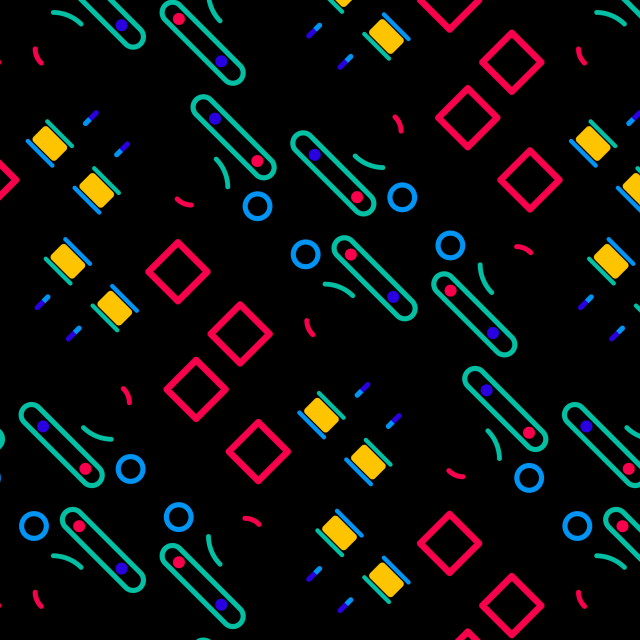
This pattern is drawn by a three.js fragment shader. Its source:

```glsl
varying vec2 vUv;

const float UNITS = 768.0;                 // design units across the canvas
const float PERIOD = 461.03;               // lattice spacing along the diagonals
const vec2 PIVOT = vec2(424.75, 497.0);    // centre of the half-turn symmetry

const vec3 BLACK = vec3(0.0);
const vec3 TEAL = vec3(0.01, 0.75, 0.64);
const vec3 PINK = vec3(0.97, 0.0, 0.30);
const vec3 YELLOW = vec3(1.0, 0.77, 0.0);
const vec3 BLUE = vec3(0.0, 0.58, 0.96);
const vec3 INDIGO = vec3(0.16, 0.0, 0.88);

// Offset from the nearest lattice copy of a centre
vec2 offsetFrom(vec2 p, vec2 center, float period) {
  return mod(p - center + 0.5 * period, period) - 0.5 * period;
}

// Distance to a segment along x, centred at the origin
float segmentX(vec2 p, float halfLength) {
  return length(vec2(max(abs(p.x) - halfLength, 0.0), p.y));
}

float box(vec2 p, vec2 halfSize) {
  vec2 d = abs(p) - halfSize;
  return length(max(d, 0.0)) + min(max(d.x, d.y), 0.0);
}

// Distance to an arc whose middle points along the given angle
float arc(vec2 p, float angle, float radius, float halfAngle) {
  vec2 axis = vec2(cos(angle), sin(angle));
  vec2 q = vec2(dot(p, axis), abs(dot(p, vec2(-axis.y, axis.x))));
  if (atan(q.y, q.x) < halfAngle) return abs(length(q) - radius);
  return length(q - radius * vec2(cos(halfAngle), sin(halfAngle)));
}

vec3 paint(vec3 base, vec3 ink, float dist, float blur) {
  return mix(base, ink, 1.0 - smoothstep(-blur, blur, dist));
}

// Outlined capsule holding two dots
vec3 paintCapsule(vec3 color, vec2 p, float blur) {
  color = paint(color, TEAL, abs(segmentX(p, 51.2) - 12.4) - 3.1, blur);
  color = paint(color, PINK, length(p + vec2(40.3, 0.0)) - 7.2, blur);
  return paint(color, INDIGO, length(p - vec2(31.6, 0.0)) - 7.2, blur);
}

// Rounded block between two bars
vec3 paintBlock(vec3 color, vec2 p, float blur) {
  color = paint(color, YELLOW, box(p, vec2(15.0, 8.0)) - 4.5, blur);
  color = paint(color, TEAL, segmentX(p - vec2(0.0, 16.6), 20.8) - 2.6, blur);
  return paint(color, BLUE, segmentX(p + vec2(0.0, 16.6), 20.8) - 2.6, blur);
}

// Short two-tone dash
vec3 paintDash(vec3 color, vec2 p, float blur) {
  vec3 ink = mix(BLUE, INDIGO, smoothstep(-blur, blur, p.y + 1.5));
  return paint(color, ink, segmentX(p.yx, 9.0) - 3.1, blur);
}

vec3 paintMotif(vec3 color, vec2 p, float period, float blur) {
  color = paintCapsule(color, offsetFrom(p, vec2(62.0, -27.0), period), blur);
  color = paintBlock(color, offsetFrom(p, vec2(133.1, -188.2), period), blur);
  color = paintDash(color, offsetFrom(p, vec2(146.4, -131.9), period), blur);

  float ring = abs(length(offsetFrom(p, vec2(-16.8, -65.2), period)) - 14.8) - 3.1;
  color = paint(color, BLUE, ring, blur);

  float diamond = abs(box(offsetFrom(p, vec2(-110.4, -188.3), period), vec2(24.9))) - 4.0;
  color = paint(color, PINK, diamond, blur);

  float longArc = arc(offsetFrom(p, vec2(58.7, -108.9), period), 1.96, 48.6, 0.38) - 2.9;
  color = paint(color, TEAL, longArc, blur);

  float shortArc = arc(offsetFrom(p, vec2(57.0, -103.7), period), -1.95, 23.5, 0.4) - 3.0;
  return paint(color, PINK, shortArc, blur);
}

void main() {
  float blur = 0.7 * UNITS * fwidth(vUv.x);

  // Axes: x runs down-right, y runs up-right
  vec2 d = vUv * UNITS - PIVOT;
  vec2 p = vec2(d.x - d.y, d.x + d.y) * sqrt(0.5);

  // Each motif appears with its half-turn, and both with a glide reflection
  vec3 color = BLACK;
  for (int turn = 0; turn < 2; turn++) {
    vec2 q = p * (1.0 - 2.0 * float(turn));
    vec2 glide = vec2(q.x - 0.25 * PERIOD, -q.y);
    color = paintMotif(color, q, PERIOD, blur);
    color = paintMotif(color, glide, PERIOD, blur);
  }

  gl_FragColor = vec4(color, 1.0);
}
```
